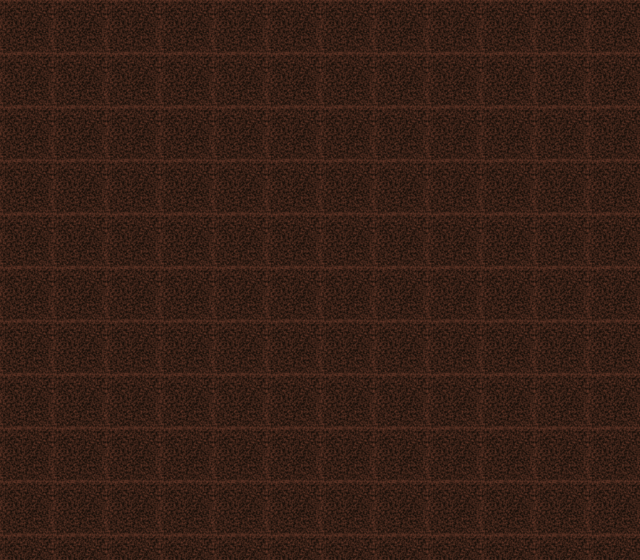
Write a Shadertoy shader that draws this texture.

```glsl
// Dark brown woven carpet: one grainy square tile repeated, with paler worn seams.

const float TILES_ACROSS = 11.96;
const vec3 DARK_PILE = vec3(0.105, 0.066, 0.042);
const vec3 PALE_PILE = vec3(0.375, 0.205, 0.148);

float hash(vec2 p) {
    vec3 q = fract(vec3(p.xyx) * 0.1031);
    q += dot(q, q.yzx + 33.33);
    return fract((q.x + q.y) * q.z);
}

// Contribution of one lattice corner; wrapping the cell makes the noise tile.
float corner(vec2 cell, vec2 offset, float period, float seed) {
    float angle = 6.28318 * hash(mod(cell, period) + seed);
    return dot(vec2(cos(angle), sin(angle)), offset);
}

// Gradient noise that repeats once per unit square.
float tileNoise(vec2 uv, float period, float seed) {
    vec2 p = uv * period;
    vec2 i = floor(p), f = p - i;
    vec2 w = f * f * f * (f * (f * 6.0 - 15.0) + 10.0);
    vec2 e = vec2(1.0, 0.0);
    float low = mix(corner(i, f, period, seed),
                    corner(i + e.xy, f - e.xy, period, seed), w.x);
    float high = mix(corner(i + e.yx, f - e.yx, period, seed),
                     corner(i + e.xx, f - e.xx, period, seed), w.x);
    return mix(low, high, w.y);
}

// Soft line of the given half width at distance d.
float softLine(float d, float halfWidth) {
    return exp(-d * d / (halfWidth * halfWidth));
}

// Speckled pile: two fine grains over faint broad blotches.
float pileGrain(vec2 uv) {
    return 0.62 * tileNoise(uv, 21.0, 11.0)
         + 0.52 * tileNoise(uv, 32.0, 57.0)
         + 0.14 * tileNoise(uv, 6.0, 93.0);
}

// Narrow level seams, ragged upright seams and a faint glow around both.
float seamWear(vec2 uv) {
    vec2 d = 0.5 - abs(uv - 0.5);
    float patchy = 0.75 + 0.8 * tileNoise(uv, 9.0, 131.0);
    float ragged = d.x + 0.035 * tileNoise(uv, 12.0, 171.0);
    float level = 0.25 * softLine(d.y, 0.024);
    float upright = 0.15 * softLine(ragged, 0.04);
    float glow = 0.13 * exp(-11.0 * min(d.x, d.y));
    return level + patchy * (upright + glow);
}

void mainImage(out vec4 fragColor, in vec2 fragCoord) {
    // Square tiles counted from the top left corner
    vec2 fromTop = vec2(fragCoord.x, iResolution.y - fragCoord.y);
    vec2 uv = fract(fromTop / iResolution.x * TILES_ACROSS);

    float tone = 0.35 + pileGrain(uv) + seamWear(uv);
    fragColor = vec4(mix(DARK_PILE, PALE_PILE, clamp(tone, 0.0, 1.0)), 1.0);
}
```
